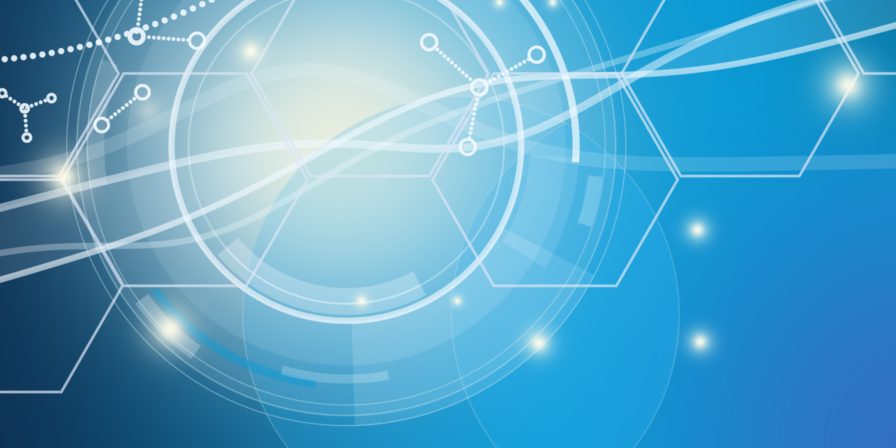
This background is drawn by a Shadertoy shader. Its source:

```glsl
// Blue technology backdrop: glowing dial, honeycomb outlines, ribbons, molecules and sparks.

const float PI = 3.14159265;
const vec3 NAVY = vec3(0.05, 0.19, 0.32);
const vec3 CYAN = vec3(0.04, 0.60, 0.83);
const vec3 VIOLET = vec3(0.22, 0.41, 0.74);
const vec3 PALE = vec3(0.72, 0.86, 0.91);
const vec3 CREAM = vec3(0.95, 0.95, 0.87);
const vec3 WHITE = vec3(0.95, 0.98, 1.0);

// Soft-edged band around a zero distance
float stroke(float d, float halfWidth, float px) {
    return 1.0 - smoothstep(halfWidth - px, halfWidth + px, abs(d));
}

float disc(vec2 p, float radius, float px) {
    return 1.0 - smoothstep(-px, px, length(p) - radius);
}

float bell(float x, float centre, float width) {
    float t = (x - centre) / width;
    return exp(-t * t);
}

// Ring section given by its middle angle and half span
float arc(vec2 p, float radius, float halfWidth, float middle, float span, float px) {
    float turn = abs(mod(atan(p.y, p.x) - middle + PI, 2.0 * PI) - PI);
    float ends = smoothstep(-px, px, (span - turn) * radius);
    return ends * stroke(length(p) - radius, halfWidth, px);
}

// Flat-topped hexagon, measured to its edges
float hexagon(vec2 p, float apothem) {
    p = abs(p);
    return max(p.y, dot(p, vec2(0.866, 0.5))) - apothem;
}

// Sloping curve with one swell; scaled to approximate true distance
float ribbon(vec2 p, float start, float slope, float swell, float centre, float width) {
    float b = swell * bell(p.x, centre, width);
    float grade = slope - 2.0 * b * (p.x - centre) / (width * width);
    return (p.y - start - slope * p.x - b) / sqrt(1.0 + grade * grade);
}

// Dotted link between two ringed atoms
float bond(vec2 p, vec2 a, vec2 b, float px) {
    vec2 axis = b - a;
    float len = length(axis);
    float size = clamp(len * 0.13, 0.008, 0.017);
    float along = clamp(dot(p - a, axis) / len, size, len - size);
    float bead = min((floor(along / 0.011) + 0.5) * 0.011, len - size);
    float link = disc(p - a - axis / len * bead, 0.0042, px);
    float atoms = min(length(p - a), length(p - b)) - size;
    return max(link, stroke(atoms, 0.0035, px));
}

vec3 background(vec2 p, vec2 centre) {
    vec3 col = mix(NAVY, CYAN, smoothstep(-0.15, 1.3, p.x + 0.12 * p.y));
    col = mix(col, VIOLET, 0.85 * smoothstep(0.85, 0.0, length((p - vec2(2.05, 0.0)) * vec2(1.0, 0.9))));
    col *= 1.0 - 0.25 * smoothstep(1.6, 2.1, p.x) * smoothstep(0.5, 1.1, p.y);
    float d = length((p - centre) * vec2(0.92, 1.0));
    col = mix(col, PALE, 0.93 * exp(-pow(d / 0.47, 2.6)));
    return mix(col, CREAM, 0.95 * exp(-pow(d / 0.25, 2.0)));
}

vec3 drawDial(vec3 col, vec2 q, float px) {
    float r = length(q);
    col = mix(col, PALE, 0.14 * disc(q, 0.604, px));
    for (int i = 0; i < 3; i++)
        col = mix(col, PALE, 0.45 * stroke(r - 0.578 - 0.023 * float(i), 0.0013, px));
    col = mix(col, CYAN, 0.5 * arc(q, 0.535, 0.010, -2.10, 0.40, px));
    float light = 0.10 * stroke(r - 0.44, 0.05, px);
    light += 0.13 * arc(q, 0.51, 0.115, -1.01, 0.53, px);
    light += 0.11 * arc(q, 0.465, 0.055, -0.30, 0.25, px);
    light += 0.30 * arc(q, 0.347, 0.030, -1.76, 0.68, px);
    light += 0.25 * arc(q, 0.560, 0.016, -0.22, 0.10, px);
    light += 0.22 * arc(q, 0.520, 0.010, -1.62, 0.23, px);
    light += 0.18 * arc(q, 0.560, 0.020, 3.05, 0.25, px);
    light += 0.25 * arc(q, 0.570, 0.018, -2.35, 0.15, px);
    light += 0.35 * stroke(r - 0.352, 0.002, px);
    light += 0.65 * stroke(r - 0.390, 0.007, px);
    light += 0.75 * arc(q, 0.513, 0.008, 0.45, 0.52, px);
    return mix(col, WHITE, min(light, 0.85));
}

void mainImage(out vec4 fragColor, in vec2 fragCoord) {
    float px = 1.0 / iResolution.y;
    vec2 p = fragCoord * px;
    vec2 dial = vec2(0.773, 0.674);
    vec3 col = background(p, dial + vec2(-0.015, 0.0));

    // Overlapping translucent discs
    for (int i = 0; i < 2; i++) {
        vec2 q = p - vec2(1.029 + 0.466 * float(i), 0.297);
        float share = i == 0 ? 1.0 : disc(p - vec2(1.029, 0.297), 0.487, px);
        col = mix(col, vec3(0.16, 0.68, 0.92), 0.22 * share * disc(q, 0.487, px));
        col = mix(col, PALE, 0.28 * share * stroke(length(q) - 0.487, 0.0015, px));
    }
    col = drawDial(col, p - dial, px);

    // Flowing ribbons and the veil between the main pair
    float upper = ribbon(p, 0.375, 0.284, 0.135, 1.015, 0.43);
    float lower = ribbon(p, 0.536, 0.258, -0.14, 1.12, 0.365);
    float thin = ribbon(p, 0.45, 0.30, -0.115, 0.47, 0.33);
    float veil = ribbon(p, 0.60, 0.02, 0.23, 0.68, 0.40);
    col = mix(col, WHITE, 0.10 * smoothstep(px, -px, upper * lower * 8.0));
    col = mix(col, WHITE, 0.16 * stroke(veil, 0.016, px));
    col = mix(col, WHITE, 0.32 * stroke(thin, 0.007, px));
    col = mix(col, WHITE, 0.50 * stroke(lower, 0.009, px));
    col = mix(col, WHITE, 0.62 * stroke(upper, 0.007, px));

    // Honeycomb outlines; alternate sizes give double shared edges
    float comb = stroke(hexagon(p - vec2(0.0, 0.362), 0.237), 0.003, px);
    for (int i = 0; i < 6; i++) {
        float odd = mod(float(i), 2.0);
        float y = i == 5 ? 1.073 : mix(0.836, 0.599, odd);
        float edge = hexagon(p - vec2(0.413 * float(i), y), 0.229 + 0.008 * odd);
        comb = max(comb, stroke(edge, 0.003, px));
    }
    col = mix(col, vec3(0.86, 0.90, 0.96), 0.72 * comb);

    // Beaded curve and molecules
    float beadX = (floor(p.x / 0.021) + 0.5) * 0.021;
    float beadY = 0.867 + beadX * (0.08 + 0.43 * beadX);
    float marks = disc(p - vec2(beadX, beadY), 0.007, px);
    vec4 bonds[9] = vec4[9](
        vec4(1.070, 0.805, 0.958, 0.906), vec4(1.070, 0.805, 1.198, 0.878), vec4(1.070, 0.805, 1.044, 0.672),
        vec4(0.305, 0.919, 0.440, 0.909), vec4(0.305, 0.919, 0.318, 1.020), vec4(0.227, 0.721, 0.318, 0.794),
        vec4(0.055, 0.758, 0.115, 0.781), vec4(0.055, 0.758, 0.060, 0.693), vec4(0.055, 0.758, 0.005, 0.792));
    for (int i = 0; i < 9; i++) marks = max(marks, bond(p, bonds[i].xy, bonds[i].zw, px));
    col = mix(col, WHITE, 0.9 * marks);

    // Sparks: position and radius
    vec3 sparks[12] = vec3[12](
        vec3(1.893, 0.810, 0.085), vec3(0.143, 0.604, 0.085), vec3(0.380, 0.266, 0.080), vec3(1.203, 0.234, 0.050),
        vec3(1.557, 0.487, 0.042), vec3(1.563, 0.237, 0.042), vec3(0.560, 0.885, 0.045), vec3(0.807, 0.328, 0.024),
        vec3(1.021, 0.328, 0.019), vec3(1.115, 0.995, 0.022), vec3(1.234, 0.995, 0.022), vec3(0.331, 0.753, 0.060));
    for (int i = 0; i < 12; i++) {
        float d = length(p - sparks[i].xy) / sparks[i].z;
        float glow = 0.55 * exp(-1.8 * d * d) + 0.45 * exp(-8.0 * d * d);
        col = mix(col, vec3(1.0, 0.99, 0.92), glow * (i > 10 ? 0.4 : 0.95));
    }
    fragColor = vec4(col, 1.0);
}
```
